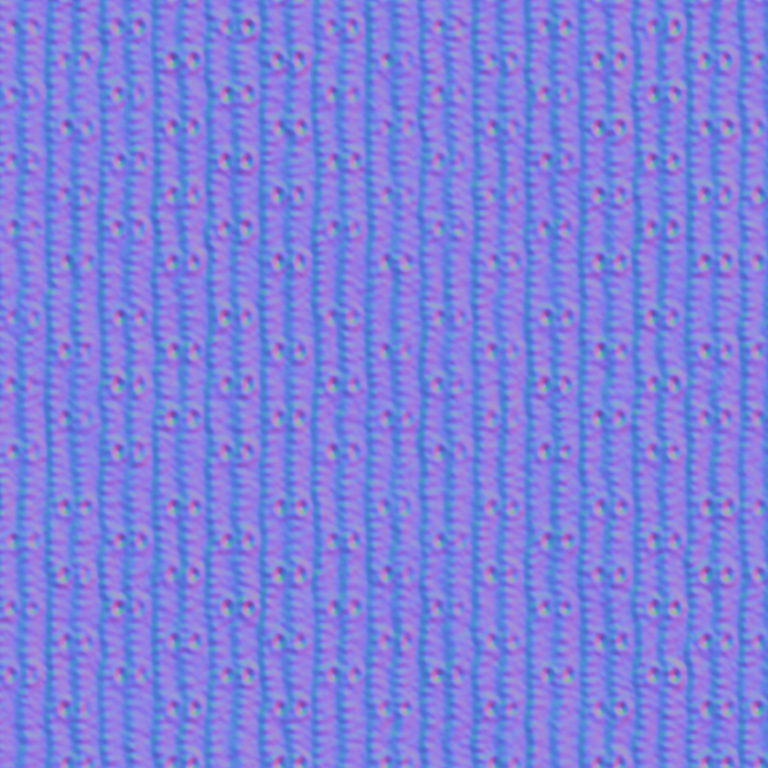
Write a WebGL 2 fragment shader that draws this texture map.

```glsl
#version 300 es
precision highp float;
// Tangent-space normal map of a ribbed knit with staggered pairs of knots.

uniform vec2 u_resolution;
out vec4 fragColor;

const float TAU = 6.2831853;

// Layout: lengths in the height field are measured in columns.
const float COLUMNS = 14.4;        // rib pairs across the canvas
const float COLUMN_SHIFT = 0.06;   // offset of the first column
const float SEAM_COLUMN = 14.0;    // the stagger restarts here
const float FIRST_ROW = 0.035;     // first knot row, canvas heights from the top
const float ROW_PITCH = 0.0437;    // distance between knot rows
const float ROW_GAP = 0.0287;      // extra space after each band of rows
const int LAST_ROW = 20;
const vec3 BAND_STARTS = vec3(8.0, 13.0, 20.0);

// Relief
const float RIB_SLOPE = 0.33;
const float RIB_PHASE = 0.42;
const float RIB_SHARPNESS = 0.13;  // narrows the valleys between ribs
const float GROOVE_DEPTH = 0.014;
const float GROOVE_WIDTH = 0.07;
const float STITCHES = 4.8;        // stitches per column width, going up
const float STITCH_DEPTH = 0.0022;
const float WOBBLE = 0.10;
const float LEAN = 0.055;          // slow drift of the whole surface
const float GRAIN = 0.017;
const float KNOT_DEPTH = 0.043;
const float KNOT_SPACING = 0.20;   // half distance between paired knots
const float KNOT_RADIUS = 0.175;
const float KNOT_RINGS = 20.0;
const float KNOT_SQUASH = 0.78;    // below one makes the knots taller
const float SAMPLE_STEP = 0.025;

// Colour encoding
const vec3 FLAT_COLOUR = vec3(0.495, 0.505, 0.915);
const vec2 BLUE_FALLOFF = vec2(2.4, 5.5);
const float MAX_TILT = 0.30;

float hash(vec2 p) {
    vec3 a = fract(vec3(p.xyx) * 0.1031);
    a += dot(a, a.yzx + 33.33);
    return fract((a.x + a.y) * a.z);
}

float noise(vec2 p) {
    vec2 cell = floor(p);
    vec2 f = fract(p);
    f = f * f * (3.0 - 2.0 * f);
    return mix(mix(hash(cell), hash(cell + vec2(1, 0)), f.x),
               mix(hash(cell + vec2(0, 1)), hash(cell + vec2(1, 1)), f.x), f.y);
}

// Nearest knot row in this column: x = centre height, y = row number.
vec2 nearestRow(float y, float column) {
    vec2 best = vec2(-100.0, 0.0);
    float stagger = column + step(SEAM_COLUMN, column);
    for (int i = -1; i <= LAST_ROW; i++) {
        float row = float(i);
        vec3 bands = step(BAND_STARTS, vec3(row));
        if (mod(row + stagger + bands.z, 2.0) > 0.5) continue;
        float fromTop = FIRST_ROW + ROW_PITCH * row + ROW_GAP * dot(bands, vec3(1.0));
        float centre = (1.0 - fromTop) * COLUMNS;
        if (abs(y - centre) < abs(y - best.x)) best = vec2(centre, row);
    }
    return best;
}

// A pit surrounded by a soft raised ring.
float knot(vec2 p) {
    p.y *= KNOT_SQUASH;
    float r = length(p);
    return -cos(r * KNOT_RINGS) * exp(-r * r / (KNOT_RADIUS * KNOT_RADIUS));
}

float height(vec2 p, vec2 knotCentre, vec2 knotStrength) {
    // Paired ribs, bent slightly and pinched at every stitch
    float x = p.x + WOBBLE * (noise(p * vec2(1.5, 2.3) + 40.0) - 0.5);
    float stitch = cos(TAU * (p.y * STITCHES + 0.7 * noise(p * vec2(2.0, 1.0))));
    float ribSize = 0.95 + 0.16 * stitch + 0.5 * (noise(p * vec2(2.0, 1.6) + 9.0) - 0.5);
    float angle = TAU * (2.0 * x - RIB_PHASE);
    float rib = sin(angle) - RIB_SHARPNESS * sin(2.0 * angle);
    float h = -RIB_SLOPE * ribSize * rib / (2.0 * TAU);

    // Deeper groove between columns
    float edge = (fract(x + 0.56) - 0.5) / GROOVE_WIDTH;
    h -= GROOVE_DEPTH * exp(-edge * edge);

    // Stitch ripples, slow drift and fibre grain
    h += STITCH_DEPTH * stitch + LEAN * noise(p * vec2(0.9, 0.5) + 17.0);
    h += GRAIN * (noise(p * vec2(5.0, 7.0)) + 0.5 * noise(p * 11.0 + 70.0));

    // Knot pair
    vec2 k = p - knotCentre;
    vec2 side = vec2(KNOT_SPACING, 0.0);
    h += KNOT_DEPTH * (knotStrength.x * knot(k + side) + knotStrength.y * knot(k - side));
    return h;
}

void main() {
    vec2 p = gl_FragCoord.xy / u_resolution * COLUMNS + vec2(COLUMN_SHIFT, 0.0);
    float column = floor(p.x);
    vec2 row = nearestRow(p.y, column);

    // Knots fade and return every eight columns, the right one most
    vec2 id = vec2(mod(column, 8.0), row.y + 5.0);
    float swell = cos(TAU * (column - 4.0) / 8.0);
    vec2 strength = vec2(0.88, 0.78) + vec2(0.12, 0.24) * swell;
    strength *= 0.8 + 0.4 * vec2(hash(id), hash(id + 31.0));
    vec2 centre = vec2(column + 0.49 + 0.06 * (hash(id + 57.0) - 0.5), row.x);

    // Slope of the relief, softly limited
    vec2 e = vec2(SAMPLE_STEP, 0.0);
    vec2 slope = vec2(
        height(p - e.xy, centre, strength) - height(p + e.xy, centre, strength),
        height(p - e.yx, centre, strength) - height(p + e.yx, centre, strength)) / (2.0 * SAMPLE_STEP);
    vec2 tilt = 0.5 * slope;
    tilt /= sqrt(1.0 + dot(tilt, tilt) / (MAX_TILT * MAX_TILT));

    float blue = FLAT_COLOUR.b - dot(BLUE_FALLOFF, tilt * tilt);
    fragColor = vec4(FLAT_COLOUR.rg + tilt, max(blue, 0.5), 1.0);
}
```
